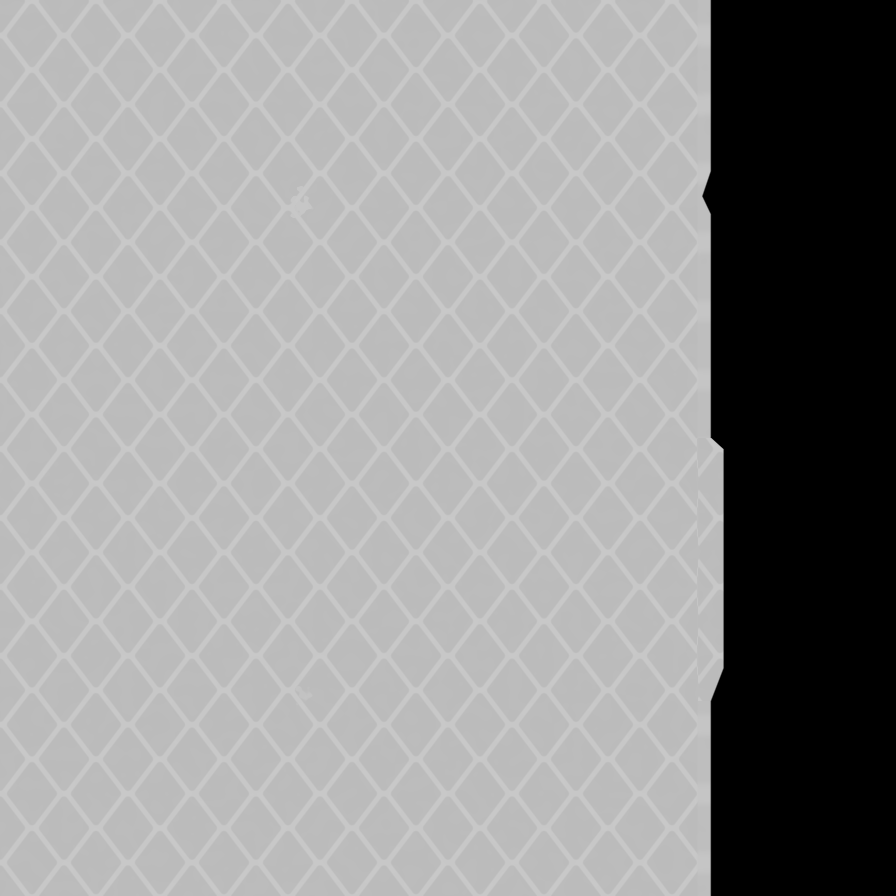
Reproduce this pattern procedurally as a Shadertoy shader.

```glsl
// A pale grey wire mesh of rounded diamonds, 14 columns by 13 rows, on a sheet
// that ends in a chipped right edge against black. Two staggered grids of
// rhombus distances form the mesh; gradient noise roughens two small scars.

vec2 hashGradient(vec2 cell) {
    float h = fract(sin(dot(cell, vec2(127.1, 311.7))) * 43758.5);
    return vec2(cos(6.2832 * h), sin(6.2832 * h));
}

float gradientNoise(vec2 p) {
    vec2 i = floor(p), f = fract(p);
    vec2 u = f * f * (3.0 - 2.0 * f);
    vec2 e = vec2(1.0, 0.0);
    float low = mix(dot(hashGradient(i), f),
                    dot(hashGradient(i + e), f - e), u.x);
    float high = mix(dot(hashGradient(i + e.yx), f - e.yx),
                     dot(hashGradient(i + 1.0), f - 1.0), u.x);
    return mix(low, high, u.y);
}

// Signed distance to a rhombus with the given half diagonals
float rhombusDistance(vec2 p, vec2 size) {
    p = abs(p);
    vec2 s = size - 2.0 * p;
    float h = clamp((s.x * size.x - s.y * size.y) / dot(size, size), -1.0, 1.0);
    float d = length(p - 0.5 * size * vec2(1.0 - h, 1.0 + h));
    return d * sign(p.x * size.y + p.y * size.x - size.x * size.y);
}

// Distance to the nearest rounded diamond of both staggered grids
float diamondDistance(vec2 uv) {
    vec2 repeats = vec2(14.0, 13.0);
    vec2 q = uv * repeats + vec2(0.0, 0.015);
    float d = 1.0;
    for (int i = 0; i < 2; i++) {
        vec2 local = (fract(q + 0.5 * float(i)) - 0.5) / repeats;
        d = min(d, rhombusDistance(local, vec2(0.0236, 0.031)) - 0.0043);
    }
    return d;
}

// Ragged bright spot
float scar(vec2 p, float radius) {
    float d = length(p) - radius * (1.0 + 1.8 * gradientNoise(p * 130.0 + 7.3));
    return 1.0 - smoothstep(-0.002, 0.002, d);
}

void mainImage(out vec4 fragColor, in vec2 fragCoord) {
    vec2 uv = fragCoord / iResolution.xy;
    float px = 1.0 / min(iResolution.x, iResolution.y);

    // Sheet edge: a notch above, a bevelled bulge below
    float y = uv.y - 0.781;
    float notch = max(0.0, 1.0 - abs(y) / (y > 0.0 ? 0.028 : 0.02));
    float bulge = min(clamp((0.5117 - uv.y) / 0.013, 0.0, 1.0),
                      clamp((uv.y - 0.2174) / 0.037, 0.0, 1.0));
    float edge = 0.7933 - 0.0095 * notch + 0.0143 * bulge;

    // Mesh, slipped sideways along the bulge
    float strip = smoothstep(0.777, 0.780, uv.x);
    float slip = strip * step(0.001, bulge);
    float d = diamondDistance(uv - vec2(0.018 * slip, 0.0));
    float wire = smoothstep(-px, px, d);

    // Smeared wire along the straight part of the edge
    float knots = 0.5 - 0.5 * cos(6.2832 * (uv.y * 13.0 + 0.015));
    float smear = 0.2 + 0.6 * smoothstep(0.6, 1.0, knots);
    wire = mix(wire, smear, strip * (1.0 - slip));

    // Worn spots
    wire = max(wire, 0.85 * scar(uv - vec2(0.335, 0.773), 0.011));
    wire = max(wire, 0.6 * scar(uv - vec2(0.338, 0.227), 0.007));

    float grain = 0.004 * gradientNoise(uv * 60.0);
    vec3 sheet = mix(vec3(0.735), vec3(0.782), wire) + grain;
    float cover = 1.0 - smoothstep(edge - px, edge + px, uv.x);
    fragColor = vec4(sheet * cover, 1.0);
}
```
